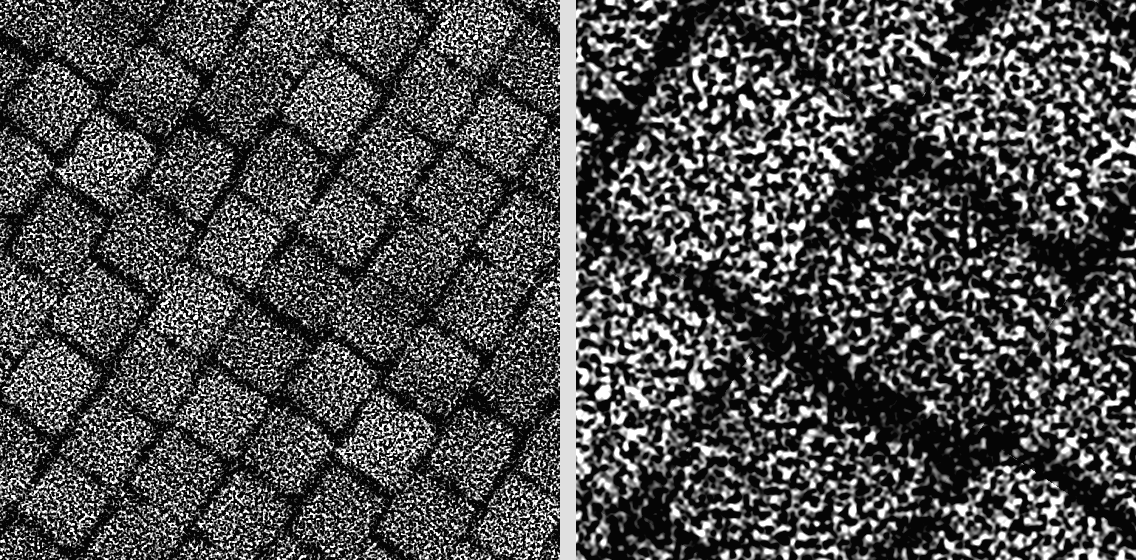
Left: the whole. Right: its middle third, enlarged.
Give the GLSL for this texture, as a Shadertoy shader.

```glsl
// Grainy black and white cobblestones in slanting rows, on a diagonal repeating tile.

const float STONES = 5.0;           // stones along each side of the tile
const float SLANT = 0.1923;         // skew that keeps the stones square
const float ROW_OFFSET = 0.3;
const float TAU = 6.2831853;

// Sine-free hash: two values in 0..1
vec2 hash22(vec2 p) {
    vec3 q = fract(p.xyx * vec3(0.1031, 0.1030, 0.0973));
    q += dot(q, q.yzx + 33.33);
    return fract((q.xx + q.yz) * q.zy);
}

// Contribution of one noise lattice corner
float cornerNoise(vec2 cell, vec2 offset, float period, float seed) {
    vec2 gradient = hash22(mod(cell, period) + seed) * 2.0 - 1.0;
    return dot(gradient, offset);
}

// Gradient noise that wraps once per unit tile
float tileNoise(vec2 tile, float period, float seed) {
    vec2 p = tile * period;
    vec2 i = floor(p), f = p - i;
    vec2 w = f * f * f * (f * (f * 6.0 - 15.0) + 10.0);
    vec2 e = vec2(1.0, 0.0);
    float low = mix(cornerNoise(i, f, period, seed),
                    cornerNoise(i + e, f - e, period, seed), w.x);
    float high = mix(cornerNoise(i + e.yx, f - e.yx, period, seed),
                     cornerNoise(i + 1.0, f - 1.0, period, seed), w.x);
    return mix(low, high, w.y);
}

float roundedBox(vec2 p, vec2 halfSize, float radius) {
    vec2 q = abs(p) - halfSize + radius;
    return length(max(q, 0.0)) + min(max(q.x, q.y), 0.0) - radius;
}

// Local stone position in xy, wrapped stone index in zw
vec4 stoneCell(vec2 tile) {
    // Each turn along a row climbs by exactly one row
    float across = STONES * tile.y + tile.x - ROW_OFFSET;
    float row = floor(across + 0.5);
    float localY = across - row;
    float rowCentre = tile.y - localY * SLANT;
    float drift = 0.27 - 0.3 * cos(TAU * (rowCentre - 0.87));
    float along = STONES * tile.x - localY * SLANT - drift;
    float column = floor(along + 0.5);
    float turn = floor(column / STONES);
    vec2 index = vec2(column - STONES * turn, mod(row - turn, STONES));
    return vec4(along - column, localY, index);
}

// Signed distance to an uneven stone, in stone widths
float stoneDistance(vec2 p, vec2 index) {
    vec2 shift = (hash22(index + 17.0) - 0.5) * 0.07;
    vec2 halfSize = 0.415 + 0.055 * hash22(index + 41.0);
    float tilt = (hash22(index + 73.0).x - 0.5) * 0.16;
    p -= shift;
    p += tilt * vec2(-p.y, p.x);
    return roundedBox(p, halfSize, 0.11);
}

// Fine speckle with unit spread
float grain(vec2 tile) {
    float coarse = tileNoise(tile, 113.0, 5.0);
    float fine = tileNoise(tile, 181.0, 211.0);
    return (coarse + 0.85 * fine) / 0.215;
}

void mainImage(out vec4 fragColor, in vec2 fragCoord) {
    vec2 uv = fragCoord / iResolution.xy;
    vec2 tile = vec2(uv.x + uv.y, uv.x - uv.y);

    // Ragged stone outlines
    vec4 cell = stoneCell(tile);
    float ragged = 0.11 * tileNoise(tile, 17.0, 31.0)
                 + 0.07 * tileNoise(tile, 43.0, 67.0);
    float d = stoneDistance(cell.xy, cell.zw) + ragged;
    float stone = 1.0 - smoothstep(-0.05, 0.06, d);

    // Broad wear, tone of each stone, dark gaps and chipped rims
    float wear = tileNoise(tile, 6.0, 97.0);
    float tone = (hash22(cell.zw + 7.0).x - 0.5) * 0.13 + 0.3 * wear;
    float gap = smoothstep(0.0, 0.08, d) * smoothstep(-0.25, 0.2, wear + ragged);
    float rim = exp(-pow((d + 0.04) / 0.025, 2.0))
              * smoothstep(-0.1, 0.3, tileNoise(tile, 13.0, 151.0));

    // Hard contrast speckle, subdued in the joints
    float level = mix(-0.04, 0.27, stone) + tone - 0.2 * gap + 0.2 * rim;
    float contrast = mix(0.29, 0.47, stone) * (1.0 + 0.6 * tone);
    float shade = clamp(level + contrast * grain(tile), 0.02, 1.0);
    fragColor = vec4(vec3(shade), 1.0);
}
```
